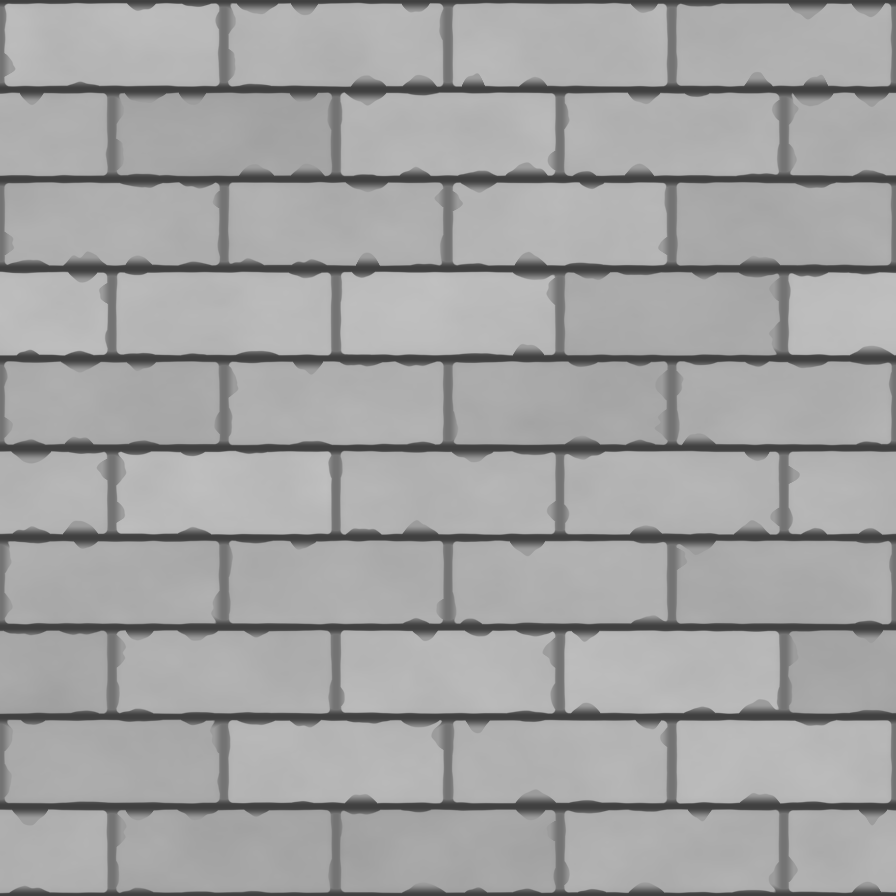
Give the GLSL for this texture map, as a Shadertoy shader.

```glsl
const vec2 GRID = vec2(4.0, 10.0);

float hash(vec2 p) {
    return fract(sin(dot(p, vec2(127.1, 311.7))) * 43758.5453);
}

float noise(vec2 p) {
    vec2 i = floor(p), f = fract(p);
    f = f * f * (3.0 - 2.0 * f);
    float low = mix(hash(i), hash(i + vec2(1.0, 0.0)), f.x);
    float high = mix(hash(i + vec2(0.0, 1.0)), hash(i + vec2(1.0, 1.0)), f.x);
    return mix(low, high, f.y);
}

float fbm(vec2 p) {
    float sum = 0.0, weight = 0.5;
    for (int i = 0; i < 4; i++) {
        sum += weight * noise(p);
        p = p * 2.03 + 17.3;
        weight *= 0.5;
    }
    return sum / 0.9375;
}

// Depth of the broken arches along one brick edge, one arch per slot
float chipDepth(float along, float seed, float maxDepth) {
    vec2 slot = vec2(floor(along), seed);
    float center = 0.5 + 0.2 * (hash(slot + 3.1) - 0.5);
    float halfWidth = mix(0.2, 0.4, hash(slot + 7.7));
    float x = (fract(along) - center) / halfWidth;
    float arch = max(0.0, 1.0 - x * x);
    float size = smoothstep(0.3, 1.0, hash(slot + 11.9));
    float ragged = 0.65 + 0.6 * noise(vec2(along * 7.0, seed));
    return maxDepth * size * arch * ragged;
}

// Positive inside the face, with the corner rounded off
float roundedInset(vec2 inset, float radius) {
    return radius - length(max(radius - inset, 0.0));
}

// Dark bed joints, paler head joints, both fading into the chips
float recessShade(vec2 toJoint) {
    float bed = mix(0.25, 0.61, smoothstep(0.001, 0.014, toJoint.y));
    float head = mix(0.45, 0.62, smoothstep(0.001, 0.013, toJoint.x));
    return min(bed, head);
}

float faceShade(vec2 uv, vec2 brick, vec2 toJoint) {
    float tone = mix(0.645, 0.735, hash(brick + 5.3));
    float clouds = fbm(uv * vec2(14.0, 18.0) + brick * 3.7) - 0.5;
    float rim = smoothstep(0.003, 0.012, min(toJoint.x, toJoint.y));
    return (tone + 0.06 * clouds) * mix(0.97, 1.0, rim);
}

void mainImage(out vec4 fragColor, in vec2 fragCoord) {
    vec2 uv = fragCoord / iResolution.xy;

    // Running bond: alternate rows shift by half a brick
    vec2 wall = uv * GRID;
    float row = floor(wall.y);
    wall.x += 0.5 * (1.0 - mod(row, 2.0));
    vec2 brick = vec2(mod(floor(wall.x), GRID.x), row);
    vec2 local = fract(wall);
    vec2 toJoint = min(local, 1.0 - local) / GRID;

    // Worn outline, seeded separately for each side
    vec2 side = step(0.5, local);
    float seed = floor(hash(brick) * 200.0) * 4.0;
    float headChip = chipDepth(local.y * 2.0, seed + side.x, 0.012);
    float bedChip = chipDepth(local.x * 4.0, seed + 2.0 + side.y, 0.015);
    float wobble = 0.0015 * noise(uv * 70.0);
    vec2 outline = vec2(0.0045 + headChip, 0.0032 + bedChip) + wobble;
    float inset = roundedInset(toJoint - outline, 0.005);

    float blur = max(0.001, 0.75 / iResolution.y);
    float face = smoothstep(-blur, blur, inset);
    float shade = mix(recessShade(toJoint), faceShade(uv, brick, toJoint), face);
    fragColor = vec4(vec3(shade), 1.0);
}
```
